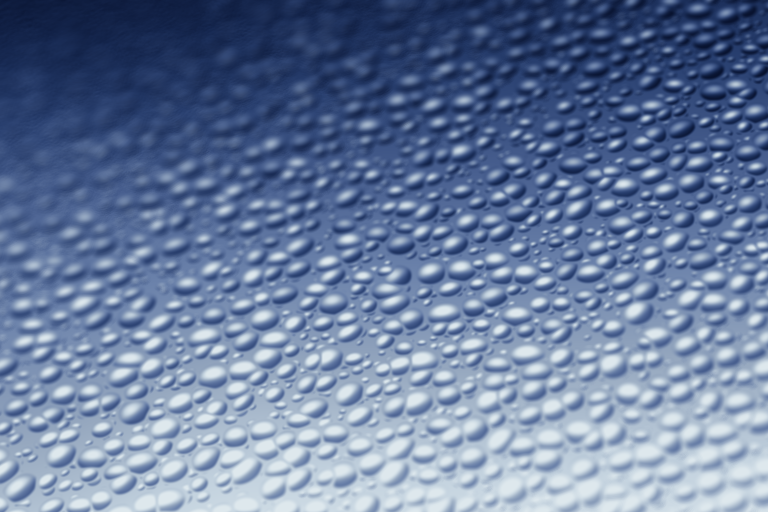
A WebGL 2 fragment shader for this texture:

```glsl
#version 300 es
precision highp float;
// Condensation drops on a tilted blue pane, seen with a shallow depth of field.
// Drops are rounded cells of a jittered, staggered grid, lit from above; a
// spiral of samples blurs them away from a slanted band of focus.
uniform vec2 u_resolution;
out vec4 fragColor;

const int LENS_SAMPLES = 22;
const float GOLDEN_ANGLE = 2.39996;

float hash(vec2 p) {
  return fract(sin(dot(p, vec2(127.1, 311.7))) * 43758.5453);
}

vec2 rotate(vec2 p, float angle) {
  float c = cos(angle), s = sin(angle);
  return vec2(c * p.x + s * p.y, c * p.y - s * p.x);
}

float smoothMin(float a, float b, float k) {
  float h = max(k - abs(a - b), 0.0) / k;
  return min(a, b) - 0.25 * k * h * h;
}

// Colour ramp from deep navy to pale mist; tone 0 to 7.
vec3 ramp(float tone) {
  vec3 stops[8] = vec3[8](
    vec3(0.03, 0.07, 0.18), vec3(0.08, 0.15, 0.31),
    vec3(0.16, 0.25, 0.44), vec3(0.28, 0.37, 0.56),
    vec3(0.42, 0.51, 0.67), vec3(0.59, 0.66, 0.75),
    vec3(0.76, 0.82, 0.87), vec3(0.87, 0.91, 0.93));
  float t = clamp(tone, 0.0, 6.999);
  int i = int(t);
  return mix(stops[i], stops[i + 1], fract(t));
}

// Grid coordinates: rows climb to the right and tighten with distance.
vec2 paneCoords(vec2 p) {
  vec2 q = rotate(p, 0.28);
  return vec2((q.x - 0.8) * (18.5 + 4.0 * p.y), q.y * (22.5 + 6.5 * p.y));
}

// Light and dark on one drop; q is the offset from its centre in radii.
float dropShade(vec2 q, float gloss) {
  vec2 toGlint = (q - vec2(-0.05, 0.27)) * vec2(0.9, 1.15);
  float glint = 2.9 * gloss * exp(-3.9 * dot(toGlint, toGlint));
  float underside = 1.8 * smoothstep(0.2, -0.6, q.y);
  float rim = 0.65 * smoothstep(0.5, 1.0, length(q));
  return glint - underside - rim + 0.9 * (gloss - 1.0);
}

// One layer of drops: x is the shade, y the coverage, z the height.
vec3 dropLayer(vec2 g, float seed, float minRadius, float maxRadius, float share) {
  vec2 cell = floor(g);
  vec2 offset = vec2(0.0);
  float nearest = 9.0, second = 9.0, gloss = 1.0;
  for (int y = -1; y <= 1; y++) {
    for (int x = -1; x <= 1; x++) {
      vec2 id = cell + vec2(x, y);
      vec2 key = id + seed;
      if (hash(key + 5.3) > share) continue;
      vec2 jitter = vec2(hash(key), hash(key + 17.7)) - 0.5;
      float variety = hash(key + 41.9);
      float radius = mix(minRadius, maxRadius, variety);
      vec2 centre = id + 0.5 + 0.66 * jitter;
      centre.x += 0.5 * mod(id.y, 2.0) - 0.25;
      vec2 away = (g - centre) / radius;
      float stretch = 1.0 + 0.15 * hash(key + 63.1);
      vec2 axes = rotate(away, 0.12 + 0.9 * jitter.y) * vec2(1.0 / stretch, stretch);
      float d = length(axes);
      if (d < nearest) {
        second = nearest;
        nearest = d;
        offset = axes;
        gloss = 0.72 + 0.56 * fract(variety * 7.0);
      } else {
        second = min(second, d);
      }
    }
  }
  float height = smoothMin(1.0 - nearest, 0.9 * (second - nearest) - 0.08, 0.3);
  return vec3(dropShade(offset, gloss), smoothstep(-0.05, 0.18, height), height);
}

// Large drops, with small ones scattered in the gaps.
float drops(vec2 p) {
  vec2 g = paneCoords(p);
  vec3 large = dropLayer(g, 3.0, 0.33, 0.66, 0.93);
  vec3 small = dropLayer(g * 1.9, 71.0, 0.28, 0.55, 0.85);
  float gap = 1.0 - smoothstep(-0.25, -0.08, large.z);
  return mix(0.8 * small.x * small.y * gap, large.x, large.y);
}

// Overall light: dark at the top left, pale along the bottom.
float paneTone(vec2 uv) {
  float tone = 6.4 - 5.1 * uv.y;
  tone -= 0.9 * smoothstep(0.7, 0.0, uv.x) * smoothstep(0.5, 1.0, uv.y);
  tone -= 0.8 * smoothstep(0.35, 0.0, uv.x) * smoothstep(0.8, 0.0, uv.y);
  return tone + 0.1 * smoothstep(0.5, 1.0, uv.x);
}

void main() {
  vec2 uv = gl_FragCoord.xy / u_resolution;
  vec2 p = gl_FragCoord.xy / u_resolution.y;

  // Signed distance from the band of focus sets the lens radius.
  float defocus = dot(p, vec2(-0.45, 0.9));
  float lens = 0.0026 + 0.036 * pow(max(defocus - 0.05, 0.0), 1.5)
             + 0.012 * max(-defocus - 0.1, 0.0);
  float contrast = 1.0 - 0.55 * smoothstep(0.35, 0.8, defocus);

  float tone = paneTone(uv);
  vec3 colour = vec3(0.0);
  for (int i = 0; i < LENS_SAMPLES; i++) {
    float angle = float(i) * GOLDEN_ANGLE;
    float reach = lens * sqrt((float(i) + 0.5) / float(LENS_SAMPLES));
    vec2 tap = p + reach * vec2(cos(angle), sin(angle));
    colour += ramp(tone + contrast * drops(tap));
  }
  fragColor = vec4(colour / float(LENS_SAMPLES), 1.0);
}
```
